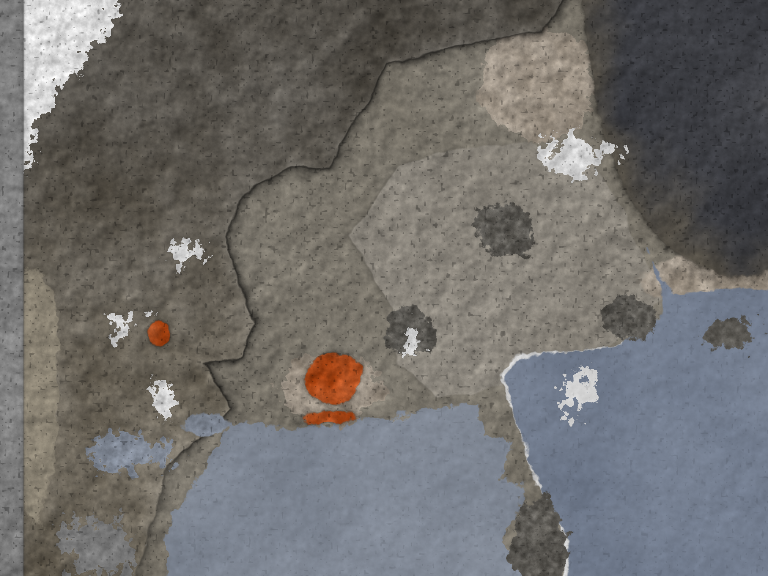
A Shadertoy shader for this texture:

```glsl
// Draws a weathered wall: broken plaster over mortar, flaking blue paint and bare brick.

// Outlines in hundredths of the canvas height
const vec2 PLASTER[14] = vec2[](
  vec2(101,104), vec2(94,95), vec2(67,89), vec2(57,71), vec2(50,71), vec2(42,66), vec2(39,59),
  vec2(44,44), vec2(42,38), vec2(35,37), vec2(40,29), vec2(29,19), vec2(22,-5), vec2(-900,90));
const vec2 SLAB[14] = vec2[](
  vec2(61,59), vec2(69,71), vec2(78,74), vec2(92,75), vec2(102,72), vec2(108,64), vec2(115,48),
  vec2(106,40), vec2(90,37), vec2(87,33), vec2(76,31), vec2(69,37), vec2(68,46), vec2(64,53));
const vec2 PAINT_LEFT[14] = vec2[](
  vec2(28,-5), vec2(29,8), vec2(35,18), vec2(40,26), vec2(52,26), vec2(69,28), vec2(83,30),
  vec2(84,24), vec2(89,23), vec2(87,17), vec2(92,15), vec2(87,6), vec2(90,3), vec2(95,-5));
const vec2 PAINT_RIGHT[14] = vec2[](
  vec2(87,35), vec2(90,38), vec2(107,40), vec2(115,45), vec2(115,49), vec2(112,57), vec2(117,49),
  vec2(137,50), vec2(137,-5), vec2(98,-5), vec2(98,6), vec2(94,15), vec2(91,22), vec2(88,32));

// Ellipses: centre, radii
const vec4 CHIPS[6] = vec4[](
  vec4(.313,.562,.026,.018), vec4(.217,.432,.022,.016), vec4(.283,.306,.016,.022),
  vec4(1.,.734,.046,.026), vec4(1.007,.323,.02,.034), vec4(.708,.387,.012,.018));
const vec4 DAMP[5] = vec4[](
  vec4(.877,.6,.05,.047), vec4(.71,.425,.044,.044), vec4(1.097,.448,.046,.035),
  vec4(1.271,.418,.048,.026), vec4(.935,.05,.05,.07));

vec3 col;
vec2 q;
float ragged;

float hash(vec2 p) { return fract(sin(dot(p, vec2(12.9898, 78.233))) * 43758.5453); }

float noise(vec2 p) {
  vec2 i = floor(p), f = fract(p);
  f *= f * (3. - 2. * f);
  return mix(mix(hash(i), hash(i + vec2(1, 0)), f.x),
             mix(hash(i + vec2(0, 1)), hash(i + 1.), f.x), f.y);
}

// Fractal noise centred on zero
float fbm(vec2 p) {
  float sum = 0., amp = .5;
  for (int i = 0; i < 5; i++) {
    sum += amp * (noise(p) - .5);
    p = mat2(1.6, 1.2, -1.2, 1.6) * p + 7.3;
    amp *= .5;
  }
  return sum;
}

float polygon(vec2 v[14]) {
  vec2 p = q * 100.;
  float d = 999., side = .01;
  for (int i = 0; i < 14; i++) {
    int j = (i + 13) % 14;
    vec2 e = v[j] - v[i], w = p - v[i];
    d = min(d, length(w - e * clamp(dot(w, e) / dot(e, e), 0., 1.)));
    bvec3 c = bvec3(p.y >= v[i].y, p.y < v[j].y, e.x * w.y > e.y * w.x);
    if (all(c) || all(not(c))) side = -side;
  }
  return side * d;
}

float ellipse(vec4 e) { return (length((q - e.xy) / e.zw) - 1.) * min(e.z, e.w); }

// Lays a colour wherever the distance is negative
void coat(vec3 c, float d) {
  float px = 1.2 / iResolution.y;
  col = mix(c, col, smoothstep(-px, px, d));
}

void daub(vec3 c, vec4 e, float wear) { coat(c, ellipse(e) + ragged * wear); }

void mainImage(out vec4 fragColor, in vec2 fragCoord) {
  vec2 p = fragCoord / iResolution.y;
  float cloud = fbm(p * 6.), rough = fbm(p * 35. + 4.), grit = fbm(p * 110.);
  q = p + .016 * vec2(fbm(p * 22.), fbm(p * 22. + 50.));
  ragged = .035 * rough + .025 * grit;
  vec3 blue = vec3(.5,.53,.58) + .1 * cloud;
  vec3 rubble = vec3(.6,.56,.51) + .25 * rough;

  // Mortar, smoother slab and pale rubble
  col = vec3(.47,.45,.41) + .1 * cloud;
  float slab = polygon(SLAB);
  col *= 1. - .2 * exp(-abs(slab) / .004) * (1. - smoothstep(.6, .9, p.x));
  coat(vec3(.53,.51,.475) + .07 * cloud, slab);
  daub(rubble, vec4(.93,.855,.1,.1), 1.);
  daub(rubble, vec4(1.23,.515,.12,.045), .3);

  // Blue paint with a chipped white rim
  float paintL = polygon(PAINT_LEFT) + ragged * .7;
  float paintR = polygon(PAINT_RIGHT) + ragged * .3;
  coat(blue, paintL);
  coat(blue - vec3(.05,.04,.02), paintR);
  float rim = abs(paintR) - .004 * smoothstep(-.05, .15, fbm(p * 18.));
  coat(vec3(.8), max(rim, p.x - 1.08));

  // Damp stains
  for (int i = 0; i < 5; i++) daub(vec3(.35,.34,.32) + .2 * grit, DAMP[i], 1.);

  // Dark plaster coats and the shadows under their broken edges
  float left = polygon(PLASTER) + ragged * .15;
  float right = ellipse(vec4(1.276,1.,.26,.479)) + ragged * .2;
  col *= 1. - (.4 + .35 * smoothstep(.1, .3, p.y)) * exp(-max(left, 0.) / .007);
  col *= 1. - .4 * exp(-max(right, 0.) / .004);
  vec3 brown = mix(vec3(.43,.405,.36), vec3(.32,.305,.28), smoothstep(.2, .95, p.y + .3 * cloud));
  coat(brown + .22 * cloud + .14 * rough + .05 * exp(min(left, 0.) / .01), left);
  vec3 soot = mix(vec3(.24,.245,.265), vec3(.33,.31,.275), smoothstep(-.1, 0., right + .2 * cloud));
  coat(soot + .1 * cloud, right);

  // Paint remnants and bare render on the left coat
  daub(blue, vec4(.225,.21,.075,.03), 1.5);
  daub(blue, vec4(.356,.265,.04,.018), .4);
  daub(vec3(.47), vec4(.17,.05,.055,.05), 2.);
  daub(vec3(.54,.51,.45), vec4(.06,.32,.042,.22), .5);

  // Brick showing through a pale crumbling rim
  daub(rubble, vec4(.575,.325,.09,.06), 1.);
  float brick = min(ellipse(vec4(.58,.343,.05,.046)), ellipse(vec4(.562,.275,.045,.01)));
  brick = min(brick, ellipse(vec4(.273,.424,.019,.021))) + ragged * .3;
  col *= 1. - .35 * exp(-abs(brick) / .003);
  coat(vec3(.66,.29,.11) + .25 * rough, brick);

  // White chips, whitewash and the neighbouring strip with its seam
  for (int i = 0; i < 6; i++) daub(vec3(.83), CHIPS[i], 2.);
  float wash = p.x - .16 * pow(smoothstep(.66, 1., p.y), 1.4) + ragged * 2.5;
  coat(vec3(.87), wash - .035 * smoothstep(.6, .72, p.y));
  float strip = p.x - .041;
  coat(vec3(.49) + .12 * cloud, strip);
  col *= 1. - .25 * exp(-abs(strip) / .002);

  // Raking light, fine grain and dark pores, softer on paint
  float bare = smoothstep(-.004, .004, min(paintL, paintR));
  float relief = rough - fbm(p * 35. + vec2(3.85, 4.2));
  col *= 1. + mix(.2, .65, bare) * relief + mix(.12, .3, bare) * grit;
  col *= 1. - mix(.08, .25, bare) * smoothstep(.78, .95, noise(p * 210.));
  fragColor = vec4(clamp(col, 0., 1.), 1.);
}
```
